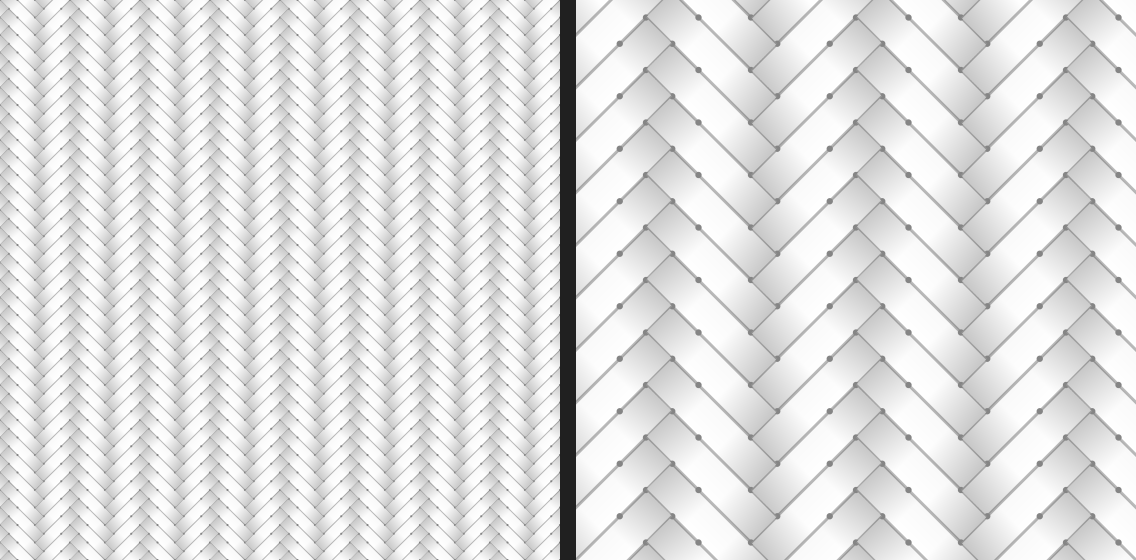
Left, the full canvas; right, a detail of the centre.
This pattern is drawn by a Shadertoy shader. Its source:

```glsl
const float COLUMNS = 8.0;          // zigzags across the canvas
const float ROWS = 32.0;            // strips down the canvas
const float STRIP_LENGTH = 4.0;     // in strip widths
const float SEAM_HALF_WIDTH = 0.04; // in strip widths
const float DOT_RADIUS = 0.085;
const float FLAT_PART = 0.3;        // unshaded share of the half length
const float END_SHADE = 0.20;
const float EDGE_SHADE = 0.025;
const float SEAM_DARKNESS = 0.27;
const vec3 STRIP_COLOR = vec3(1.0);
const vec3 DOT_COLOR = vec3(0.52);
const int SAMPLES = 3;              // per pixel side

// x: distance along the strip from its upper end, y: distance below its upper edge
vec2 stripCoords(vec2 p) {
    vec2 diagonal = 0.5 * vec2(p.x + p.y, p.x - p.y);
    vec2 cell = floor(diagonal);
    vec2 f = diagonal - cell;
    float k = mod(cell.x + cell.y, 2.0 * STRIP_LENGTH);
    return k < STRIP_LENGTH
        ? vec2(k + f.x, 1.0 - f.y)
        : vec2(2.0 * STRIP_LENGTH - k - f.y, f.x);
}

float coverage(float dist, float pixel) {
    return clamp(0.5 - dist / pixel, 0.0, 1.0);
}

vec3 weave(vec2 uv, float pixel) {
    vec2 grid = vec2(COLUMNS * 2.0 * STRIP_LENGTH, ROWS * 2.0);
    vec2 s = stripCoords(vec2(uv.x, 1.0 - uv.y) * grid);

    // Shade toward both ends and slightly under the upper edge
    float fromMiddle = abs(2.0 * s.x / STRIP_LENGTH - 1.0);
    float shade = END_SHADE * max(0.0, fromMiddle - FLAT_PART) / (1.0 - FLAT_PART);
    shade += EDGE_SHADE * (1.0 - s.y);
    vec3 color = STRIP_COLOR * (1.0 - shade);

    // Seams along the long edges
    float edge = min(s.y, 1.0 - s.y);
    color *= 1.0 - SEAM_DARKNESS * coverage(edge - SEAM_HALF_WIDTH, pixel);

    // Dots on the seams, measured from the strip above
    float along = s.x + (s.y < 0.5 ? 1.0 : 0.0);
    float slot = floor(along + 0.5);
    bool hasDot = slot > 0.5 && slot < STRIP_LENGTH + 0.5 && slot != STRIP_LENGTH - 1.0;
    float dotMask = coverage(length(vec2(along - slot, edge)) - DOT_RADIUS, pixel);
    return mix(color, DOT_COLOR, hasDot ? dotMask : 0.0);
}

void mainImage(out vec4 fragColor, in vec2 fragCoord) {
    float pixel = ROWS * sqrt(2.0) / (iResolution.y * float(SAMPLES));
    vec3 total = vec3(0.0);
    for (int i = 0; i < SAMPLES * SAMPLES; i++) {
        vec2 offset = (vec2(i % SAMPLES, i / SAMPLES) + 0.5) / float(SAMPLES) - 0.5;
        total += weave((fragCoord + offset) / iResolution.xy, pixel);
    }
    fragColor = vec4(total / float(SAMPLES * SAMPLES), 1.0);
}
```
